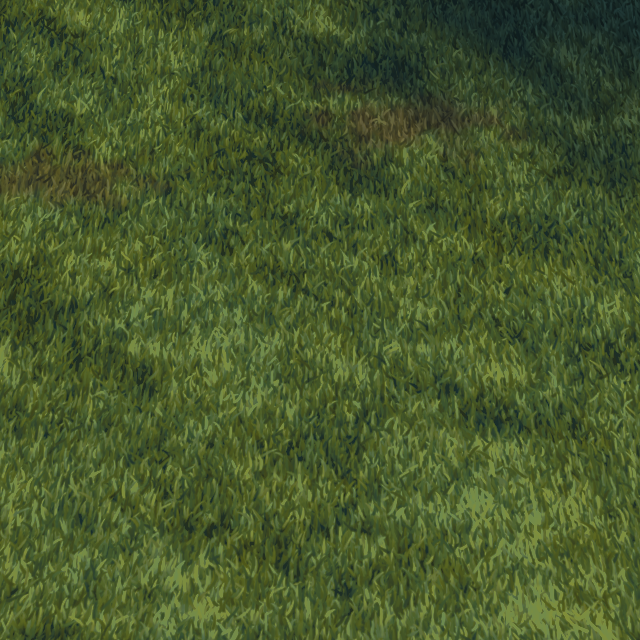
Give the GLSL for this texture, as a three.js fragment shader.

```glsl
// Draws a meadow of short curved grass blades fading into blue shade at the upper right.
varying vec2 vUv;

const int LAYERS = 14;                      // blade layers, back to front
const vec2 CELL = vec2(0.0155, 0.029);      // one blade per cell and layer
const float HALF_LENGTH = 0.02;
const float HALF_WIDTH = 0.0025;
const float SOFTNESS = 0.0019;              // edge blur
const float PERSPECTIVE = 0.45;             // blades shrink toward the top
const float CLUMP_CONTRAST = 0.75;          // broad light and dark areas
const float TUFT_CONTRAST = 0.6;            // smaller tufts
const float BRIGHTNESS = 0.03;

const vec3 SOIL  = vec3(0.12, 0.18, 0.14);
const vec3 DEEP  = vec3(0.21, 0.27, 0.15);
const vec3 MID   = vec3(0.26, 0.33, 0.148);
const vec3 LEAF  = vec3(0.32, 0.39, 0.165);
const vec3 PALE  = vec3(0.36, 0.425, 0.235);
const vec3 TIP   = vec3(0.47, 0.55, 0.265);
const vec3 DRY   = vec3(0.40, 0.29, 0.18);
const vec3 SHADE = vec3(0.07, 0.14, 0.15);
const vec3 WARMTH = vec3(0.07, 0.015, -0.08); // yellow to blue-green variation

float hash(vec2 p) {
  return fract(sin(dot(p, vec2(127.1, 311.7))) * 43758.5453);
}

float noise(vec2 p) {
  vec2 i = floor(p);
  vec2 f = fract(p);
  f = f * f * (3.0 - 2.0 * f);
  return mix(mix(hash(i), hash(i + vec2(1.0, 0.0)), f.x),
             mix(hash(i + vec2(0.0, 1.0)), hash(i + vec2(1.0, 1.0)), f.x), f.y);
}

float fbm(vec2 p) {
  float sum = 0.0;
  float gain = 0.5;
  for (int i = 0; i < 4; i++) {
    sum += gain * noise(p);
    p = p * 2.03 + 17.3;
    gain *= 0.5;
  }
  return sum / 0.9375;
}

// Colour ramp from dark gaps to sunlit tips
vec3 grassColor(float tone) {
  vec3 c = mix(SOIL, DEEP, smoothstep(0.0, 0.2, tone));
  c = mix(c, MID, smoothstep(0.2, 0.43, tone));
  c = mix(c, LEAF, smoothstep(0.43, 0.64, tone));
  c = mix(c, PALE, smoothstep(0.64, 0.77, tone));
  return mix(c, TIP, smoothstep(0.75, 0.95, tone));
}

// Coverage (x) and position along the blade from -1 to 1 (y)
vec2 blade(vec2 p, float angle, float bend, float size) {
  float c = cos(angle);
  float s = sin(angle);
  p = vec2(c * p.x + s * p.y, c * p.y - s * p.x);
  float along = p.y / (HALF_LENGTH * size);
  float side = abs(p.x - bend * (along * along - 0.3));
  float width = HALF_WIDTH * (1.0 - 0.5 * smoothstep(-0.2, 1.0, along));
  float cover = 1.0 - smoothstep(width - SOFTNESS, width + SOFTNESS, side);
  cover *= 1.0 - smoothstep(0.6, 1.0, abs(along));
  return vec2(cover, clamp(along, -1.0, 1.0));
}

// Paints all blades over the ground; returns tone (x) and warmth (y)
vec2 grass(vec2 p) {
  vec2 paint = vec2(0.1 + 0.5 * noise(p * vec2(160.0, 80.0)), 0.0);
  for (int layer = 0; layer < LAYERS; layer++) {
    float depth = float(layer) / float(LAYERS - 1);
    float seed = float(layer) * 7.31 + 1.0;
    vec2 q = p / CELL + vec2(hash(vec2(seed, 2.0)), hash(vec2(seed, 5.0))) * 40.0;
    vec2 home = floor(q);
    for (int y = -1; y <= 1; y++) {
      for (int x = -1; x <= 1; x++) {
        vec2 id = home + vec2(float(x), float(y));
        vec2 key = id + seed * 3.7;
        vec2 root = id + vec2(hash(key), hash(key + 11.5));
        float turn = hash(key + 23.1) * 2.0 - 1.0;
        float angle = turn * (0.12 + 1.0 * turn * turn);
        float bend = (hash(key + 31.7) - 0.5) * 0.01;
        float size = mix(0.5, 1.0, hash(key + 47.9));
        vec2 b = blade((q - root) * CELL, angle, bend, size);
        float tone = hash(key + 59.3) + 0.13 * b.y + 0.14 * (depth - 0.5);
        paint = mix(paint, vec2(tone, hash(key + 71.1) - 0.5), b.x * 0.9);
      }
    }
  }
  return paint;
}

// Soft elliptical patch broken up by noise
float patchMask(vec2 p, vec2 center, vec2 radius, float rough) {
  return 1.0 - smoothstep(0.2, 1.3, length((p - center) / radius) + (rough - 0.5) * 1.6);
}

void main() {
  // Ground coordinates
  vec2 ground = vec2((vUv.x - 0.5) * (1.0 + PERSPECTIVE * vUv.y),
                     vUv.y + 0.5 * PERSPECTIVE * vUv.y * vUv.y);
  vec2 paint = grass(ground);

  // Clumps and overall light
  float clumps = fbm(ground * vec2(5.0, 10.0) + vec2(0.0, ground.x * 4.0));
  float rough = fbm(ground * vec2(22.0, 28.0) + 9.0);
  float light = CLUMP_CONTRAST * (clumps - 0.5) + TUFT_CONTRAST * (rough - 0.5);
  light += BRIGHTNESS + 0.06 * (1.0 - vUv.y) - 0.16 * vUv.y * vUv.y;
  float tone = paint.x + light;
  float coolness = fbm(ground * 9.0 + 31.0) - 0.5;
  vec3 color = grassColor(tone) + WARMTH * (paint.y - 0.6 * coolness);

  // Dry patches keep the shading of the blades
  float dry = patchMask(vUv, vec2(0.63, 0.81), vec2(0.15, 0.06), rough);
  dry = max(dry, 0.7 * patchMask(vUv, vec2(0.1, 0.72), vec2(0.16, 0.045), rough));
  color = mix(color, DRY * (0.55 + 0.7 * paint.x), 0.55 * dry);

  // Blue shade in the far corner
  float reach = length((vUv - vec2(1.05, 1.02)) * vec2(0.75, 1.5));
  float shade = 1.0 - smoothstep(0.08, 0.65, reach + 0.3 * (clumps - 0.5));
  color = mix(color, SHADE * (0.6 + 0.8 * paint.x), 0.9 * shade);
  gl_FragColor = vec4(clamp(color, 0.0, 1.0), 1.0);
}
```
